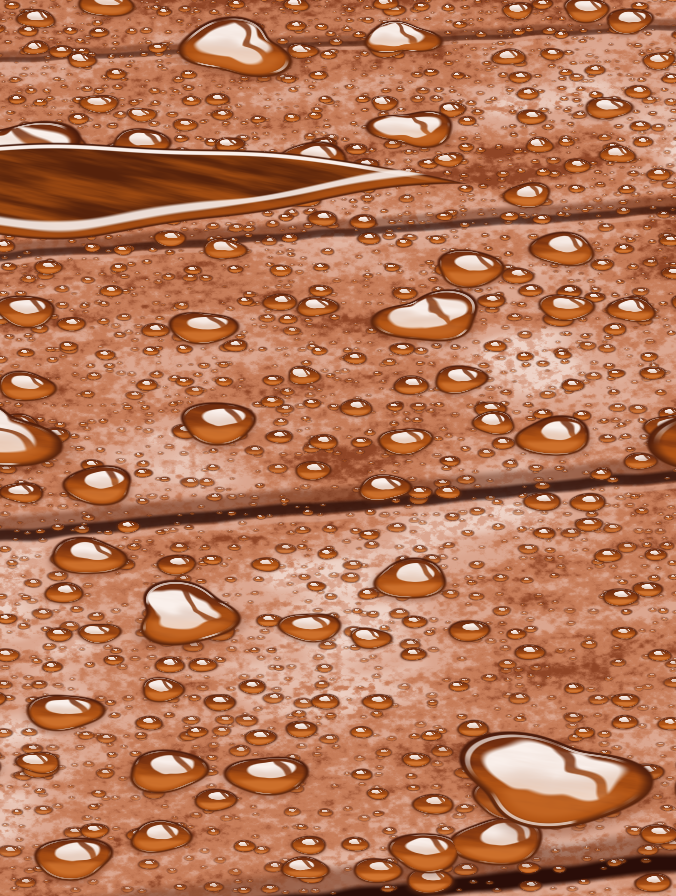
Give the GLSL for this texture, as a Shadertoy shader.

```glsl
// Draws water drops and puddles on oiled wooden planks receding upward.
#define PERSPECTIVE 0.45
#define GRAIN vec2(5.0, 65.0)
#define WOOD_DARK vec3(0.56, 0.27, 0.15)
#define WOOD_MID vec3(0.78, 0.49, 0.35)
#define WOOD_LIGHT vec3(0.86, 0.65, 0.56)
#define AMBER vec3(0.70, 0.33, 0.08)
#define AMBER_DEEP vec3(0.45, 0.18, 0.06)
#define SHADE vec3(0.22, 0.07, 0.04)
#define SHINE vec3(0.98, 0.94, 0.92)

vec3 hash3(vec2 p) {
    vec3 q = fract(p.xyx * vec3(0.1031, 0.1030, 0.0973));
    q += dot(q, q.yxz + 33.33);
    return fract((q.xxy + q.yzz) * q.zyx);
}

float noise(vec2 p) {
    vec2 i = floor(p), f = fract(p);
    f = f * f * (3.0 - 2.0 * f);
    return mix(mix(hash3(i).x, hash3(i + vec2(1, 0)).x, f.x),
               mix(hash3(i + vec2(0, 1)).x, hash3(i + vec2(1, 1)).x, f.x), f.y);
}

float fbm(vec2 p) {
    float sum = 0.0, amp = 0.5;
    for (int i = 0; i < 4; i++) {
        sum += amp * noise(p);
        p = p * 2.03 + 17.0;
        amp *= 0.5;
    }
    return sum / 0.94;
}

float line(float d, float w) { return 1.0 - smoothstep(0.4 * w, w, abs(d)); }

// Plane coordinates keep the drops in proportion to their distance
vec2 toPlane(vec2 p) {
    float s = 1.0 - PERSPECTIVE * p.y;
    return vec2((p.x - 0.38) / s, -log(s) / PERSPECTIVE);
}

vec2 toCanvas(vec2 q) {
    float s = exp(-PERSPECTIVE * q.y);
    return vec2(q.x * s + 0.38, (1.0 - s) / PERSPECTIVE);
}

vec3 wood(vec2 p, float px) {
    vec2 g = vec2(p.x, p.y - 0.09 * p.x);
    float streak = fbm(g * GRAIN + 2.0 * fbm(p * 9.0));
    float film = fbm(g * vec2(5.0, 13.0) + 40.0);
    float pores = fbm(p * vec2(130.0, 190.0));
    float tone = 0.60 + 0.7 * (streak - 0.5) + 1.2 * (film - 0.5) + 0.7 * (pores - 0.5);
    vec3 col = mix(WOOD_DARK, WOOD_MID, smoothstep(0.08, 0.5, tone));
    col = mix(col, WOOD_LIGHT, smoothstep(0.5, 0.85, tone));
    col = mix(col, SHINE, 0.6 * smoothstep(0.6, 0.8, film) * smoothstep(0.35, 0.6, pores));

    // Plank gaps close up with distance
    for (int i = 0; i < 4; i++) {
        float k = float(i), w = 0.014 * pow(0.66, k);
        float y = -0.045 + 1.487 * (1.0 - pow(0.7, k)) + (0.11 - 0.02 * k) * p.x;
        float d = p.y - y + 0.004 * (noise(p * 25.0) - 0.5);
        col = mix(col, WOOD_DARK * 0.8, 0.6 * line(d - w, 2.0 * w));
        col = mix(col, WOOD_LIGHT, 0.6 * line(d + 1.2 * w, 0.4 * w + px));
        col = mix(col, SHADE * 0.75, line(d, w) * (1.0 - 0.2 * k));
    }
    return col;
}

// Shades a drop; u lies in the unit disk, big is 1 for puddles
vec3 water(vec2 u, vec2 p, vec3 rnd, float big) {
    float k = length(u);
    float grain = fbm(vec2(p.x, p.y + 0.15 * p.x) * vec2(16.0, 110.0));
    vec3 col = mix(AMBER, AMBER_DEEP, smoothstep(-0.5, 0.9, u.y + 1.2 * (grain - 0.5)));
    float caustic = line(u.y + 0.55, 0.45) * (1.0 - smoothstep(0.65, 0.9, k));
    col = mix(col, vec3(0.90, 0.54, 0.26), 0.6 * caustic * (1.0 - 0.5 * big));
    col = mix(col, SHADE, 0.7 * smoothstep(0.83, 0.99, k));

    // Window reflection, split by a slanted bar
    vec2 w = u - vec2(0.3 * (rnd.x - 0.5), 0.36 - 0.18 * big);
    w += 0.3 * big * (vec2(noise(u * 2.5 + rnd.y * 9.0), noise(u * 2.5 + 30.0 * rnd.z)) - 0.5);
    float pane = 1.0 - smoothstep(0.85, 1.0, length(w / mix(vec2(0.5, 0.36), vec2(0.76, 0.66), big)));
    float bar = line(w.x - 0.32 + 0.45 * w.y, 0.13);
    float glow = mix(0.82, 1.0, smoothstep(-0.3, 0.2, w.y)) * (0.9 + 0.15 * grain);
    float mirror = pane * min(glow, 1.0) * (1.0 - 0.85 * bar);
    col = mix(col, SHINE, mirror * (1.0 - smoothstep(0.88, 0.94, k)));
    float rim = line(k - 0.91, 0.04) * smoothstep(0.1, 0.6, abs(u.y + 0.1));
    float broken = smoothstep(0.3, 0.65, noise(u * 3.0 + rnd.xy * 20.0));
    return mix(col, SHINE, (0.25 + 0.45 * big) * rim * broken);
}

void dropLayer(inout vec3 col, vec2 p, float px, float cell, float density, float big, float opacity) {
    vec2 size = cell * vec2(1.5, 1.0), id = floor(toPlane(p) / size), best = vec2(9.0);
    vec3 rnd = vec3(0.0);
    float edge = 1.0, nearest = 9.0;
    for (int n = 0; n < 9; n++) {
        vec2 c = id + vec2(n % 3 - 1, n / 3 - 1);
        vec3 h = hash3(c + 100.0 + cell * 5000.0), r = hash3(c + 371.0 + cell * 900.0);
        if (h.z > density) continue;
        vec2 mid = toCanvas((c + 0.25 + 0.5 * h.xy) * size);
        vec2 rad = cell * (1.0 - PERSPECTIVE * mid.y) * vec2(0.64, 0.33) * mix(0.45, 1.0, r.x * r.x);
        vec2 u = (p - mid) / rad;
        float a = atan(u.y, u.x);
        u /= 1.0 + mix(0.03, 0.14, big) * (sin(2.0 * a + 6.3 * r.y) + sin(3.0 * a + 6.3 * r.z));
        float k = length(u);
        if (k < nearest) { nearest = k; best = u; rnd = r; edge = px / rad.y; }
    }
    float shadow = 1.0 - smoothstep(0.85, 1.25, length(best + vec2(0.0, 0.12)));
    col = mix(col, WOOD_DARK * 0.8, 0.35 * opacity * shadow);
    float cover = 1.0 - smoothstep(1.0 - edge, 1.0 + edge, nearest);
    if (cover > 0.0) col = mix(col, water(best, p, rnd, big), cover * opacity);
}

// Long tapering puddle lying along the far plank
void longPuddle(inout vec3 col, vec2 p, float px) {
    float s = p.x / 0.52, wave = 0.006 * sin(p.x * 24.0) * (1.0 - s);
    float top = 0.838 - 0.043 * s * s * s + 0.5 * wave - p.y;
    float base = p.y - 0.738 - 0.057 * smoothstep(0.15, 1.0, s) + wave;
    float inside = min(top, base);
    float grain = fbm(vec2(p.x, p.y + 0.2 * p.x) * vec2(9.0, 90.0));
    vec3 body = mix(AMBER_DEEP * 0.75, AMBER * 0.9, smoothstep(0.25, 0.8, grain));
    body = mix(body, AMBER, 0.8 * (1.0 - smoothstep(0.006, 0.016, base)));
    body = mix(body, SHADE, 0.8 * (1.0 - smoothstep(0.0, 0.004, inside)));
    body = mix(body, SHINE, line(top - 0.004, 0.003) * (1.0 - smoothstep(0.75, 0.95, s)));
    body = mix(body, SHINE, 0.9 * line(base - 0.015, 0.003 + 0.007 * noise(p * 14.0)));
    col = mix(col, body, smoothstep(-px, px, inside));
}

void mainImage(out vec4 fragColor, in vec2 fragCoord) {
    float px = 1.0 / iResolution.y;
    vec2 p = fragCoord * px;
    vec3 col = wood(p, px);
    dropLayer(col, p, px, 0.012, 0.36, 0.0, 0.5);
    dropLayer(col, p, px, 0.022, 0.42, 0.0, 0.8);
    dropLayer(col, p, px, 0.043, 0.52, 0.0, 1.0);
    dropLayer(col, p, px, 0.090, 0.52, 0.35, 1.0);
    dropLayer(col, p, px, 0.230, 0.48, 1.0, 1.0);
    longPuddle(col, p, px);
    fragColor = vec4(clamp(col, 0.0, 1.0), 1.0);
}
```
